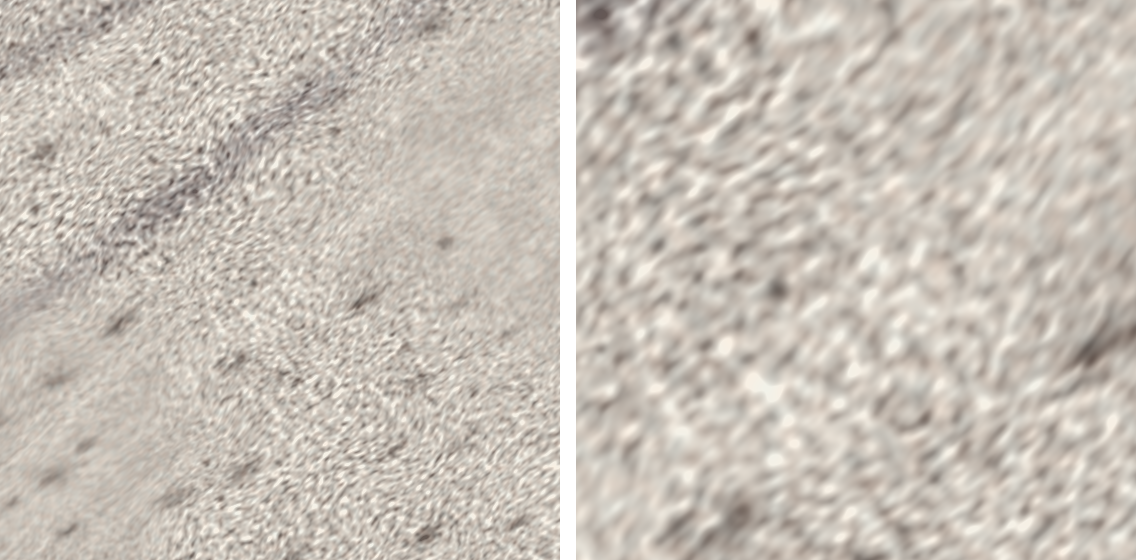
Left, the full canvas; right, a detail of the centre.
This texture is drawn by a WebGL 1 fragment shader. Its source:

```glsl
precision highp float;
uniform vec2 u_resolution;

vec2 hash22(vec2 p) {
  vec3 q = fract(vec3(p.xyx) * vec3(0.1031, 0.1030, 0.0973));
  q += dot(q, q.yzx + 33.33);
  return fract((q.xx + q.yz) * q.zy);
}

float corner(vec2 cell, vec2 offset) {
  return dot(hash22(cell) * 2.0 - 1.0, offset);
}

// Gradient noise, centred on zero
float noise(vec2 p) {
  p += 57.0;
  vec2 i = floor(p), f = fract(p);
  vec2 w = f * f * f * (f * (f * 6.0 - 15.0) + 10.0);
  vec2 e = vec2(1.0, 0.0);
  return mix(mix(corner(i, f), corner(i + e, f - e), w.x),
             mix(corner(i + e.yx, f - e.yx), corner(i + 1.0, f - 1.0), w.x), w.y);
}

vec2 rotate(vec2 p, float angle) {
  float c = cos(angle), s = sin(angle);
  return vec2(c * p.x + s * p.y, c * p.y - s * p.x);
}

// Scattered soft oval pits, one candidate per cell
float pits(vec2 p, float density, vec2 radius) {
  vec2 cell = floor(p);
  float depth = 0.0;
  for (int y = -1; y <= 1; y++) {
    for (int x = -1; x <= 1; x++) {
      vec2 id = cell + vec2(float(x), float(y));
      vec2 place = hash22(id + 11.0);
      vec2 kind = hash22(id + 83.0);
      vec2 d = rotate(p - id - place, 0.3 + 0.5 * kind.y) / (radius * (0.6 + 0.7 * place.x));
      depth = max(depth, step(kind.x, density) * (0.6 + 0.4 * kind.y) * exp(-dot(d, d)));
    }
  }
  return depth;
}

// Falls from one inside a soft ellipse to zero outside
float patchMask(vec2 p, vec2 centre, vec2 radius) {
  return 1.0 - smoothstep(0.55, 1.25, length((p - centre) / radius));
}

void main() {
  vec2 uv = gl_FragCoord.xy / min(u_resolution.x, u_resolution.y);
  vec2 wobble = vec2(noise(uv * 6.0), noise(uv * 6.0 + 31.0));
  vec2 fine = vec2(noise(uv * 55.0), noise(uv * 55.0 + 19.0));
  vec2 warped = uv + 0.03 * wobble;
  vec2 along = rotate(warped, 0.7);

  // Worn areas, where the grain fades out
  float worn = max(patchMask(warped, vec2(0.95, 0.68), vec2(0.31, 0.32)),
                   patchMask(warped, vec2(0.04, 0.22), vec2(0.32, 0.31)));
  worn = clamp(worn + 0.25 * noise(along * vec2(5.0, 11.0)), 0.0, 1.0);

  // Slanted grain
  vec2 g = along + 0.002 * fine;
  float coarse = noise(g * vec2(56.0, 104.0));
  float small = noise(rotate(g, 0.15) * vec2(85.0, 150.0) + 7.0);
  float grain = 1.0 * coarse + 0.6 * small;
  grain += 0.3 * max(grain - 0.2, 0.0) - 0.35 * max(-grain - 0.2, 0.0);
  float soft = 0.3 * noise(along * vec2(30.0, 80.0) + 3.0) + 0.25 * coarse + 0.12 * small;
  float rough = 0.95 + 0.6 * noise(uv * 4.0 + 9.0);
  float tone = 0.715 + mix(grain * rough, soft, worn) - 0.03 * worn;
  tone += 0.2 * noise(along * vec2(4.0, 13.0) + 5.0);
  tone += 0.16 * noise(along * vec2(14.0, 30.0) + 23.0);

  // Dark tracks crossing the upper left
  vec2 t = uv + 0.012 * wobble;
  float mainGap = t.y - (0.43 + 0.65 * t.x + 0.12 * t.x * t.x);
  float sideGap = t.y - (0.87 + 0.55 * t.x);
  float core = 0.7 + 0.35 * exp(-pow((t.x - 0.44) / 0.22, 2.0));
  float track = core * exp(-pow(mainGap / 0.043, 2.0)) * (0.85 + 0.8 * noise(along * vec2(7.0, 32.0)));
  track += 0.6 * exp(-pow(sideGap / 0.03, 2.0));
  track += 0.35 * smoothstep(0.02, 0.14, sideGap);
  tone -= 0.46 * track;

  // Large smudges and small holes
  vec2 ragged = uv + 0.008 * fine;
  tone -= 0.75 * pits(ragged * 9.0, 0.26, vec2(0.24, 0.11));
  tone -= 0.75 * (1.0 - worn) * pits(ragged * 26.0, 0.13, vec2(0.23, 0.15));

  vec3 shade = vec3(0.55, 0.51, 0.48);
  vec3 sand = vec3(0.89, 0.865, 0.825);
  vec3 color = mix(shade, sand, clamp(tone, -0.45, 1.22));
  color += vec3(-0.01, -0.004, 0.016) * track;
  color += vec3(0.03, -0.01, -0.025) * noise(uv * 70.0 + 41.0);
  gl_FragColor = vec4(color, 1.0);
}
```
